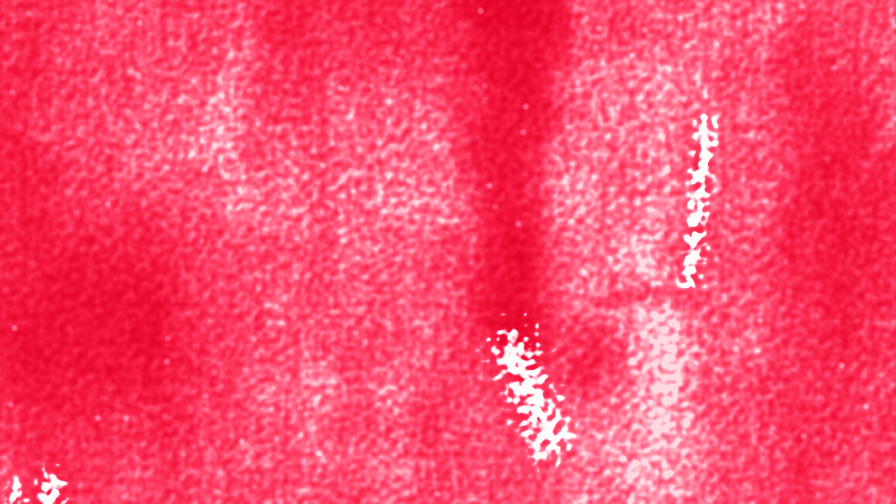
A WebGL 1 fragment shader for this texture:

```glsl
precision highp float;
// Wet, pebbled red surface: soft vertical stains set the broad tone, and
// embossed gradient noise with soft grooves gives the fine grain.
// Glossy white glints break up along the grain near a few strokes.
uniform vec2 u_resolution;

const float GRAIN_SCALE = 54.0;
const float SPARKLE_SCALE = 13.0;
const float STAIN_CONTRAST = 1.3;
const float GRAIN_CONTRAST = 0.72;

vec2 hash2(vec2 cell) {
  vec3 h = fract(cell.xyx * vec3(0.1031, 0.1030, 0.0973));
  h += dot(h, h.yzx + 33.33);
  return fract((h.xx + h.yz) * h.zy);
}

vec2 cellGradient(vec2 cell) {
  float angle = 6.2832 * hash2(cell).x;
  return vec2(cos(angle), sin(angle));
}

float gradientNoise(vec2 p) {
  vec2 i = floor(p);
  vec2 f = p - i;
  vec2 u = f * f * f * (f * (f * 6.0 - 15.0) + 10.0);
  vec2 e = vec2(1.0, 0.0);
  float low = mix(dot(cellGradient(i), f),
                  dot(cellGradient(i + e), f - e), u.x);
  float high = mix(dot(cellGradient(i + e.yx), f - e.yx),
                   dot(cellGradient(i + 1.0), f - 1.0), u.x);
  return mix(low, high, u.y);
}

float fbm(vec2 p) {
  float sum = 0.0;
  float weight = 1.0;
  for (int octave = 0; octave < 4; octave++) {
    sum += weight * gradientNoise(p);
    p = p * 2.03 + 17.3;
    weight *= 0.55;
  }
  return sum;
}

// Soft elliptical patch, 1 at its centre.
float patchAt(vec2 p, vec2 centre, vec2 radius) {
  vec2 d = (p - centre) / radius;
  return exp(-dot(d, d));
}

float segmentDistance(vec2 p, vec2 a, vec2 b) {
  vec2 ab = b - a;
  return length(p - a - ab * clamp(dot(p - a, ab) / dot(ab, ab), 0.0, 1.0));
}

// Rotating the second layer hides the lattice directions.
float relief(vec2 q) {
  vec2 turned = vec2(0.8 * q.x - 0.6 * q.y, 0.6 * q.x + 0.8 * q.y);
  return gradientNoise(q) + 0.6 * gradientNoise(turned * 1.35 + 41.0);
}

// Pebbles lit from the upper left, parted by soft grooves.
float grainAt(vec2 p) {
  vec2 q = p * GRAIN_SCALE;
  vec2 light = vec2(-0.15, 0.16);
  float emboss = relief(q + light) - relief(q - light);
  float ridge = gradientNoise(q * 0.75 + 9.0);
  float groove = exp(-30.0 * ridge * ridge);
  return 1.5 * relief(q) + 1.0 * emboss - 0.5 * groove + 0.2;
}

// Broad light and dark stains.
float stainAt(vec2 p) {
  vec2 w = p + 0.05 * vec2(fbm(p * 5.0), fbm(p * 5.0 + 30.0));
  float tone = 0.75 * fbm(w * vec2(5.5, 1.7) + 5.0) + 0.4 * fbm(w * 11.0);
  float run = (w.x - 1.02) / mix(0.06, 0.1, smoothstep(0.6, 1.0, w.y));
  tone -= 1.5 * exp(-run * run) * smoothstep(0.2, 0.4, w.y);
  tone -= 1.1 * patchAt(w, vec2(0.26, 0.33), vec2(0.28, 0.24));
  tone -= 1.0 * patchAt(w, vec2(0.0, 0.8), vec2(0.22, 0.45));
  tone -= 0.9 * patchAt(w, vec2(0.72, 1.0), vec2(0.32, 0.17));
  tone -= 1.2 * patchAt(w, vec2(1.67, 0.48), vec2(0.13, 0.45));
  tone -= 1.2 * patchAt(w, vec2(1.17, 0.27), vec2(0.05, 0.08));
  tone -= 1.0 * patchAt(w, vec2(1.28, 0.41), vec2(0.1, 0.02));
  tone += 1.0 * patchAt(w, vec2(1.27, 0.2), vec2(0.16, 0.35));
  tone += 0.5 * patchAt(w, vec2(0.32, 0.74), vec2(0.2, 0.2));
  tone += 0.6 * patchAt(w, vec2(1.25, 0.72), vec2(0.15, 0.28));
  tone += 0.4 * patchAt(w, vec2(0.65, 0.4), vec2(0.22, 0.45));
  return tone + 0.2;
}

// White gloss around a stroke, broken up by the grain.
float glint(vec2 p, vec2 a, vec2 b, float width, float grain) {
  float cover = 1.0 - segmentDistance(p, a, b) / width;
  return smoothstep(0.0, 0.6, 1.5 * cover + 0.7 * grain - 0.7);
}

// Sparse pinpoint highlights, one candidate per cell.
float sparkle(vec2 p) {
  vec2 q = p * SPARKLE_SCALE;
  vec2 cell = floor(q);
  vec2 centre = 0.2 + 0.6 * hash2(cell + 3.0);
  vec2 chance = hash2(cell + 91.0);
  float dotShape = 1.0 - smoothstep(0.02, 0.12, length(q - cell - centre));
  return dotShape * step(0.65, chance.x) * chance.y;
}

vec3 redToWhite(float tone) {
  return vec3(1.0 - 0.13 * exp(-11.0 * tone), tone,
              mix(0.13, 1.0, pow(tone, 0.85)));
}

void main() {
  vec2 p = gl_FragCoord.xy / u_resolution.y;
  float grain = grainAt(p);
  float level = STAIN_CONTRAST * stainAt(p) + GRAIN_CONTRAST * grain;
  float tone = 0.27 * exp(0.65 * level) - 0.03 + 0.35 * sparkle(p);

  float gloss = glint(p, vec2(1.02, 0.30), vec2(1.09, 0.13), 0.085, grain);
  gloss = max(gloss, glint(p, vec2(1.40, 0.75), vec2(1.37, 0.45), 0.04, grain));
  gloss = max(gloss, glint(p, vec2(0.10, 0.04), vec2(0.10, 0.0), 0.05, grain));
  gloss = max(gloss, glint(p, vec2(0.03, 0.03), vec2(0.03, 0.0), 0.03, grain));
  tone = mix(min(tone, 0.85), 0.98, gloss);
  gl_FragColor = vec4(redToWhite(clamp(tone, 0.02, 0.98)), 1.0);
}
```
